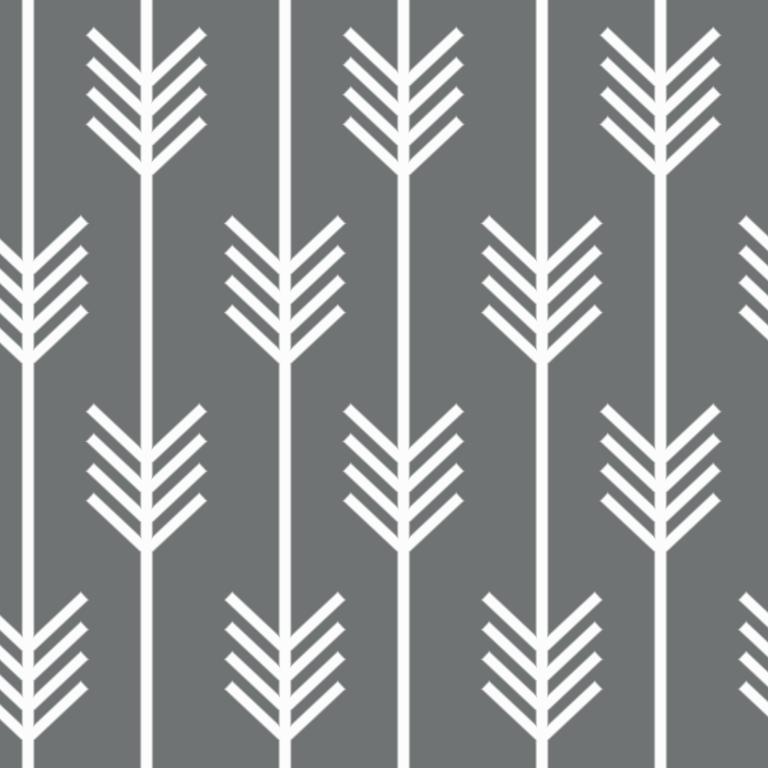
Give the GLSL for this pattern, as a Shadertoy shader.

```glsl
const vec3 GROUND = vec3(0.437, 0.452, 0.452);
const vec3 INK = vec3(0.99);

const vec2 PERIOD = vec2(0.3346, 0.4902);    // repeat of one column of arrows
const vec2 FIRST_TIP = vec2(0.1908, 0.7741); // lowest barb joint, first column
const vec2 SECOND_TIP = FIRST_TIP - vec2(0.1543, 0.5 * PERIOD.y);

const float STEM_HALF = 0.0076;
const float BARB_HALF = 0.0070;
const vec2 BARB_END = vec2(0.0735, 0.0690);  // from joint to outer end
const float BARB_STEP = 0.0387;
const int BARB_COUNT = 4;
const float SOFTNESS = 0.0022;

// Square-ended barb rising from the stem; p.x is already mirrored.
float barbDistance(vec2 p) {
    vec2 dir = normalize(BARB_END);
    float along = dot(p, dir);
    float across = dot(p, vec2(-dir.y, dir.x));
    return max(abs(across) - BARB_HALF, along - length(BARB_END));
}

// Repeating stem with a stack of barbs in each vertical period.
float arrowDistance(vec2 p, vec2 tip) {
    p -= tip;
    p.x = abs(mod(p.x + 0.5 * PERIOD.x, PERIOD.x) - 0.5 * PERIOD.x);
    p.y = mod(p.y + 0.3 * PERIOD.y, PERIOD.y) - 0.3 * PERIOD.y;

    float d = p.x - STEM_HALF;
    for (int i = 0; i < BARB_COUNT; i++) {
        d = min(d, barbDistance(p - vec2(0.0, float(i) * BARB_STEP)));
    }
    return d;
}

void mainImage(out vec4 fragColor, in vec2 fragCoord) {
    vec2 p = fragCoord / iResolution.y;
    float d = min(arrowDistance(p, FIRST_TIP), arrowDistance(p, SECOND_TIP));

    // Slightly soft printed edge, never sharper than a pixel
    float edge = max(SOFTNESS, 0.75 / iResolution.y);
    float ink = 1.0 - smoothstep(-edge, edge, d);
    fragColor = vec4(mix(GROUND, INK, ink), 1.0);
}
```
